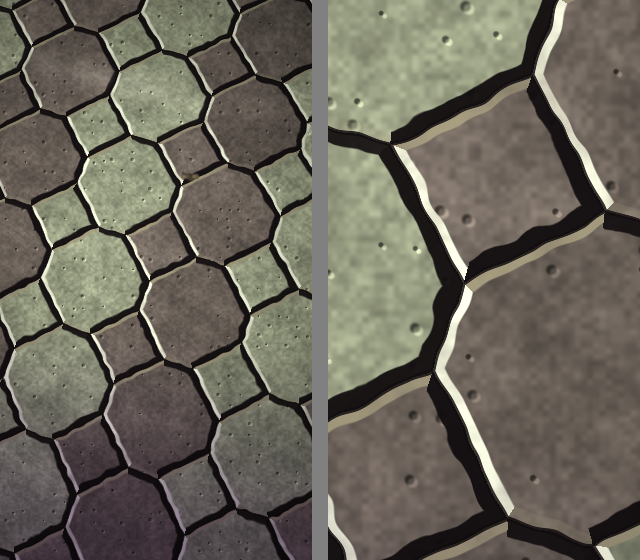
Left: the whole. Right: its middle third, enlarged.
Write a Shadertoy shader that draws this texture.

```glsl
// Worn paving of octagons and small squares, seen at a slant under a soft lamp
#define SQUARE 0.36        // half diagonal of a square, in octagon spacings
#define BEVEL 0.036        // width of the lit bevel
#define SHADOW 0.052       // width of the shaded bevel
#define GAP 0.007          // half width of the open joint
#define WOBBLE 0.022       // unevenness of the edges
#define GRAIN 0.20         // strength of the stone grain
#define SAGE vec3(0.52, 0.54, 0.445)
#define UMBER vec3(0.385, 0.35, 0.32)
#define JOINT vec3(0.06, 0.045, 0.05)
#define CHALK vec3(0.90, 0.91, 0.82)
#define SAND vec3(0.56, 0.53, 0.43)

float hash(vec2 p) {
    return fract(sin(dot(p, vec2(127.1, 311.7))) * 43758.545);
}

float noise(vec2 p) {
    vec2 i = floor(p), f = fract(p);
    f *= f * (3.0 - 2.0 * f);
    return mix(mix(hash(i), hash(i + vec2(1, 0)), f.x),
               mix(hash(i + vec2(0, 1)), hash(i + vec2(1, 1)), f.x), f.y);
}

float fbm(vec2 p) {
    float sum = 0.0, amp = 0.5;
    for (int i = 0; i < 4; i++) {
        sum += amp * noise(p);
        p = p * 2.03 + 17.3;
        amp *= 0.5;
    }
    return sum;
}

// Perspective from the canvas (y down) to the octagon lattice
vec2 toLattice(vec2 p) {
    vec2 uv = vec2(dot(p, vec2(3.265, 1.168)) - 2.033,
                   dot(p, vec2(-0.980, 3.520)) - 0.575);
    return uv / (1.0 + dot(p, vec2(0.040, 0.141)));
}

// Distance to the nearest tile edge, with its outward normal and the tile centre
float tileEdge(vec2 uv, out vec2 normal, out vec2 centre) {
    vec2 q = uv - round(uv), a = abs(q);
    float d = (1.0 - SQUARE - a.x - a.y) * 0.7071;
    if (d < 0.0) {
        centre = floor(uv) + 0.5;
        vec2 r = uv - centre;
        normal = sign(r) * 0.7071;
        return (SQUARE - abs(r.x) - abs(r.y)) * 0.7071;
    }
    centre = round(uv);
    normal = sign(q) * 0.7071;
    if (0.5 - a.x < d) { d = 0.5 - a.x; normal = vec2(sign(q.x), 0); }
    if (0.5 - a.y < d) { d = 0.5 - a.y; normal = vec2(0, sign(q.y)); }
    return d;
}

// Scattered pits: dark hollow with a pale rim on one side
float pits(vec2 p) {
    vec2 cell = floor(p);
    float pick = hash(cell + 5.7);
    vec2 r = fract(p) - 0.3 - 0.4 * vec2(hash(cell), hash(cell + 9.1));
    float size = 0.10 + 0.16 * hash(cell + 3.3);
    float hollow = smoothstep(size, size * 0.4, length(r));
    float rim = smoothstep(size, size * 0.4, length(r - vec2(0.12, 0.1)));
    return step(0.80, pick) * (0.7 * rim - 1.1 * hollow);
}

void mainImage(out vec4 fragColor, in vec2 fragCoord) {
    vec2 p = vec2(fragCoord.x, iResolution.y - fragCoord.y) / iResolution.x;
    float aa = 3.2 / iResolution.x;
    vec2 uv = toLattice(p);
    uv += WOBBLE * (vec2(noise(p * 38.0), noise(p * 38.0 + 40.0)) - 0.5);

    vec2 normal, centre;
    float d = tileEdge(uv, normal, centre);

    // Stone: alternating bands of two colours, varied tile by tile
    float isSage = step(mod(centre.x + 0.5, 2.0), 0.75);
    vec3 col = mix(UMBER, SAGE, isSage);
    col *= 0.93 + 0.14 * hash(centre * 2.0 + 1.7);
    col *= 0.80 + 0.42 * fbm(p * 14.0 + centre * 3.0);
    col *= 1.0 + GRAIN * (noise(p * 150.0) + noise(p * 75.0 + 8.0) - 1.0);
    col *= 1.0 + 0.5 * pits(p * 32.0);

    // Bevels: pale towards the light, dark away from it
    float lit = dot(normal, vec2(-0.97, 0.25));
    float wear = fbm(p * 26.0 + 60.0);
    float band = 1.0 - smoothstep(BEVEL - aa, BEVEL + aa, d);
    vec3 edge = mix(SAND, CHALK, smoothstep(0.5, 0.85, lit));
    float glint = smoothstep(0.1, 0.5, lit) * (0.45 + 0.9 * wear);
    col = mix(col, edge, band * clamp(glint, 0.0, 1.0));
    float width = SHADOW * (0.75 + 0.5 * wear);
    float shade = 1.0 - smoothstep(width - aa, width + aa, d);
    col = mix(col, JOINT, shade * smoothstep(0.1, -0.3, lit) * 0.95);
    col = mix(col, JOINT, 0.85 * (1.0 - smoothstep(GAP - aa * 0.5, GAP + aa * 0.5, d)));

    // Crumbs of dirt lodged in one joint
    float clump = length((p - vec2(0.61, 0.565)) * vec2(1.0, 1.5));
    float dirt = smoothstep(0.045, 0.025, clump + 0.03 * noise(p * 60.0));
    col = mix(col, vec3(0.38, 0.33, 0.25) * (0.4 + noise(p * 90.0)), dirt * 0.9);

    // Lamp glow, reflected streak, and a violet falloff at the foot
    vec2 g = (p - vec2(0.42, 0.78)) / vec2(0.85, 0.95);
    col *= 0.60 + 0.58 * exp(-dot(g, g) * 1.3);
    float streak = (p.y - 0.17 - 0.25 * p.x) / 0.045;
    float reach = (p.x - 0.38) / 0.28;
    col += vec3(0.13, 0.13, 0.12) * exp(-streak * streak - reach * reach) * smoothstep(0.0, 0.08, d);
    float foot = smoothstep(1.0, 1.79, p.y + 0.15 * (0.5 - p.x));
    col *= mix(vec3(1), vec3(0.84, 0.74, 0.94), foot);
    fragColor = vec4(clamp(col, 0.0, 1.0), 1.0);
}
```
